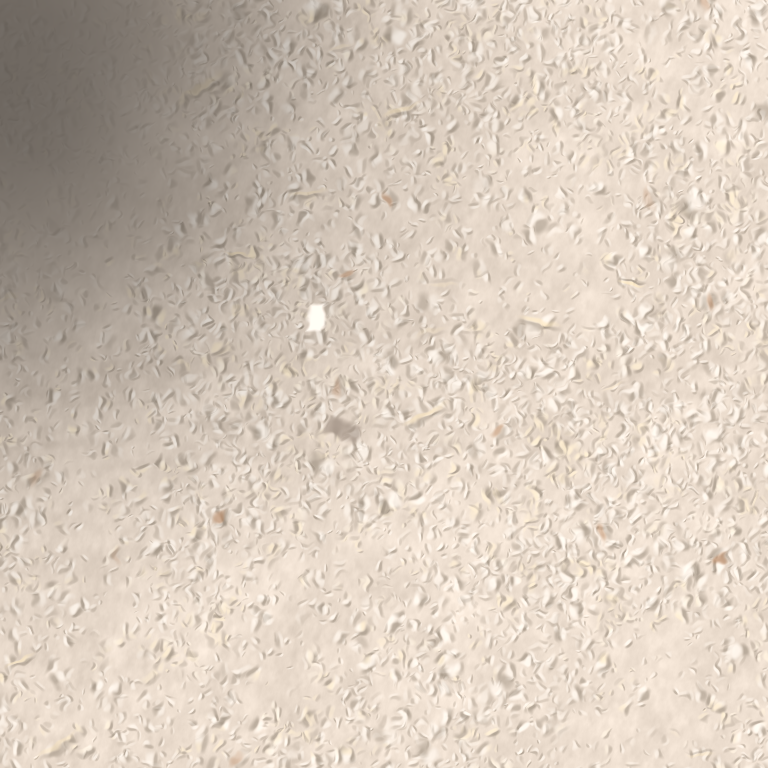
This texture is drawn by a three.js fragment shader. Its source:

```glsl
// Sunlit sandy ground strewn with fine chips, with a soft shadow at the upper left.
// Layers of jittered soft grains (lit face plus dark side) lie over mottled, streaky
// sand; sparser layers add pebbles, straw and bark before the shadow is applied.

varying vec2 vUv;

const vec3 SAND = vec3(0.922, 0.864, 0.806);
const vec3 LIT_GRAIN = vec3(1.03, 1.0, 0.965);
const vec3 DARK_GRAIN = vec3(0.60, 0.55, 0.49);
const vec3 STRAW = vec3(1.0, 0.92, 0.77);
const vec3 BARK = vec3(0.68, 0.48, 0.33);
const vec3 STONE = vec3(0.66, 0.60, 0.55);

float hash(vec2 p) {
  return fract(sin(dot(p, vec2(127.1, 311.7))) * 43758.5453);
}

vec2 hash2(vec2 p) {
  return vec2(hash(p), hash(p + 41.3));
}

float noise(vec2 p) {
  vec2 cell = floor(p);
  vec2 f = fract(p);
  f = f * f * (3.0 - 2.0 * f);
  float low = mix(hash(cell), hash(cell + vec2(1.0, 0.0)), f.x);
  float high = mix(hash(cell + vec2(0.0, 1.0)), hash(cell + 1.0), f.x);
  return mix(low, high, f.y);
}

// Four octaves, centred on zero
float fbm(vec2 p) {
  float sum = -0.47;
  float gain = 0.5;
  for (int i = 0; i < 4; i++) {
    sum += gain * noise(p);
    p = p * 2.03 + 17.7;
    gain *= 0.5;
  }
  return sum;
}

vec2 rotate(vec2 p, float angle) {
  float c = cos(angle);
  float s = sin(angle);
  return vec2(c * p.x - s * p.y, s * p.x + c * p.y);
}

float softEllipse(vec2 p, vec2 halfSize) {
  return 1.0 - smoothstep(0.3, 1.25, length(p / halfSize));
}

float softBox(vec2 p, vec2 halfSize, float blur) {
  vec2 d = abs(p) - halfSize;
  return 1.0 - smoothstep(-blur, blur, max(d.x, d.y));
}

// Scattered grains: x is lit coverage, y is dark coverage.
vec2 grains(vec2 uv, float cells, float density, vec2 halfSize,
            float tilt, float spread, float seed) {
  vec2 home = floor(uv * cells);
  vec2 cover = vec2(0.0);
  for (int j = -1; j <= 1; j++) {
    for (int i = -1; i <= 1; i++) {
      vec2 cell = home + vec2(float(i), float(j));
      vec2 jitter = hash2(cell + seed);
      vec2 trait = hash2(cell + seed + 7.9);
      float patchiness = 0.3 + 1.3 * noise(cell / cells * 8.0 + 3.0);
      float present = step(hash(cell + seed + 23.1), density * patchiness);
      vec2 q = rotate(uv - (cell + jitter) / cells, tilt + (trait.x - 0.5) * spread);
      q.x += (trait.y - 0.5) * 0.3 * q.y * q.y / halfSize.y;
      vec2 size = halfSize * (0.6 + 0.7 * hash(cell + seed + 61.7));
      float body = softEllipse(q, size);
      float side = sign(jitter.y - 0.35);
      float rim = softEllipse(q - vec2(size.x * 1.3 * side, 0.0), size) * (1.0 - body);
      float power = present * (0.3 + 0.7 * trait.y);
      vec2 tone = mix(vec2(body, rim), vec2(rim, body) * 0.8, step(0.74, jitter.x));
      cover = max(cover, tone * power);
    }
  }
  return cover;
}

vec3 addGrains(vec3 color, vec2 cover, vec3 lit, float strength) {
  color = mix(color, DARK_GRAIN, cover.y * strength * 0.8);
  return mix(color, lit, cover.x * strength);
}

void main() {
  // Soft shadow
  float reach = length((vUv - vec2(0.0, 0.91)) / vec2(0.435, 0.485));
  reach = max(reach + 0.15 * fbm(vUv * 5.0), 0.0);
  float sun = 1.0 - exp(-1.3 * pow(reach, 2.25));
  float contrast = mix(0.2, 1.0, smoothstep(0.1, 0.65, sun));

  // Mottled sand with faint level tracks
  vec3 color = SAND + 0.07 * fbm(vUv * 7.0) + 0.10 * contrast * fbm(vUv * 34.0);
  color += 0.09 * contrast * fbm(rotate(vUv, 0.25) * vec2(140.0, 75.0));
  float tracks = noise(vec2(vUv.x * 7.0, (vUv.y - vUv.x * 0.06) * 60.0));
  float trackBand = smoothstep(0.34, 0.42, vUv.y) * (1.0 - smoothstep(0.5, 0.58, vUv.y));
  color -= 0.04 * trackBand * smoothstep(0.6, 0.95, tracks);

  // Tangled fine chips
  vec2 wobble = vec2(noise(vUv * 90.0), noise(vUv * 90.0 + 9.0)) - 0.5;
  vec2 p = vUv + 0.008 * wobble;
  vec3 warmLit = mix(LIT_GRAIN, STRAW, smoothstep(0.55, 0.85, noise(vUv * 42.0)) * 0.7);
  color = addGrains(color, grains(p, 95.0, 0.50, vec2(0.0026, 0.0055), 0.2, 2.2, 1.0), warmLit, 0.6 * contrast);
  color = addGrains(color, grains(p, 70.0, 0.25, vec2(0.0028, 0.0075), 1.2, 1.4, 13.0), warmLit, 0.5 * contrast);
  color = addGrains(color, grains(p, 58.0, 0.55, vec2(0.0040, 0.0090), 0.25, 1.6, 29.0), warmLit, 0.85 * contrast);

  // Pebbles, straw and bark
  color = addGrains(color, grains(p, 18.0, 0.15, vec2(0.009, 0.012), 0.0, 2.0, 47.0), LIT_GRAIN, 0.85 * contrast);
  color = addGrains(color, grains(p, 10.0, 0.12, vec2(0.0040, 0.026), 1.4, 0.8, 71.0), STRAW, 0.8 * contrast);
  vec2 bark = grains(p, 12.0, 0.10, vec2(0.006, 0.014), 0.3, 1.6, 97.0);
  color = addGrains(color, bark, BARK, 0.7 * contrast);

  // Shadow, then one flat stone and one white chip
  color *= mix(0.47, 1.0, sun) + 0.015 * smoothstep(0.4, 1.4, vUv.x + 1.0 - vUv.y);
  float stone = softBox(rotate(p - vec2(0.445, 0.44), 0.4), vec2(0.023, 0.011), 0.004);
  color = mix(color, STONE, stone * (0.45 + 0.5 * noise(vUv * 80.0)));
  float chip = softBox(rotate(p - vec2(0.412, 0.585), 0.1), vec2(0.009, 0.018), 0.003);
  color = mix(color, LIT_GRAIN, chip);

  gl_FragColor = vec4(clamp(color, 0.0, 1.0), 1.0);
}
```
